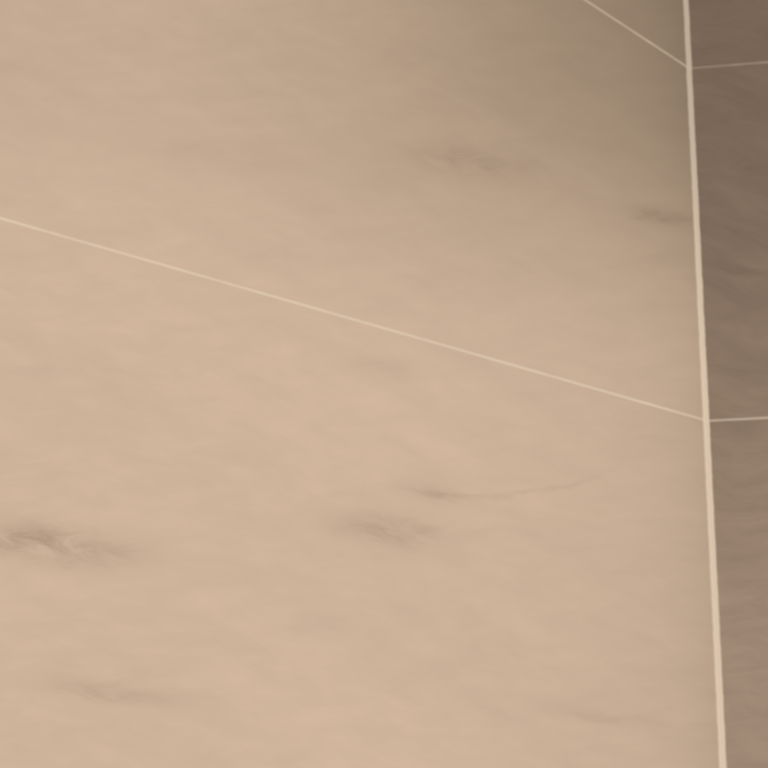
Reproduce this texture procedurally as a Shadertoy shader.

```glsl
// Beige stone wall tiles with pale grout lines meeting at a shaded corner.
#define STONE vec3(0.812, 0.706, 0.612)
#define GROUT vec3(0.87, 0.785, 0.69)
#define VEIN_TINT vec3(0.82, 0.805, 0.79)
#define STREAK_TILT 0.14
#define CLOUD_GAIN 0.013
#define GRAIN_GAIN 0.012
#define SEAM_WIDTH 0.0048
#define JOINT_WIDTH 0.0017

const int SMUDGES = 10;

// Centre and radii of the darker mineral patches
const vec4 patches[SMUDGES] = vec4[](
    vec4(0.07, 0.293, 0.10, 0.024), vec4(0.50, 0.308, 0.065, 0.020),
    vec4(0.56, 0.357, 0.040, 0.010), vec4(0.61, 0.790, 0.085, 0.022),
    vec4(0.865, 0.720, 0.04, 0.011), vec4(0.14, 0.098, 0.09, 0.012),
    vec4(0.27, 0.805, 0.16, 0.025), vec4(0.79, 0.067, 0.08, 0.007),
    vec4(0.96, 0.651, 0.035, 0.006), vec4(0.50, 0.520, 0.05, 0.013));
const float depths[SMUDGES] = float[](
    0.72, 0.52, 0.42, 0.36, 0.48, 0.34, 0.16, 0.22, 0.45, 0.20);

mat2 rotation(float a) {
    float c = cos(a), s = sin(a);
    return mat2(c, -s, s, c);
}

// Warped, rotated sine layers, roughly in -1..1
float layeredSines(vec2 p) {
    float sum = 0.0, amp = 0.5;
    for (int i = 0; i < 6; i++) {
        float k = float(i);
        p += 0.55 * sin(p.yx * 1.3 + vec2(1.7, 4.1) * k);
        sum += amp * sin(p.x + 1.7 * k) * cos(p.y - 0.8 * k);
        p = rotation(0.95) * p * 1.75 + 3.1;
        amp *= 0.68;
    }
    return sum;
}

vec2 hash2(vec2 p) {
    vec3 q = fract(vec3(p.xyx) * vec3(0.1031, 0.1030, 0.0973));
    q += dot(q, q.yzx + 33.33);
    return fract((q.xx + q.yz) * q.zy);
}

// Distance to the nearest scattered cell point
float cellular(vec2 p) {
    vec2 cell = floor(p), f = fract(p);
    float nearest = 2.0;
    for (int y = -1; y <= 1; y++)
        for (int x = -1; x <= 1; x++) {
            vec2 o = vec2(x, y);
            vec2 d = o + hash2(cell + o) - f;
            nearest = min(nearest, dot(d, d));
        }
    return sqrt(nearest);
}

float stroke(float dist, float halfWidth, float soft) {
    return 1.0 - smoothstep(halfWidth - soft, halfWidth + soft, abs(dist));
}

// Coverage of a joint running through "start" with a given slope
float joint(vec2 p, vec2 start, float slope, float halfWidth, float soft) {
    float dist = (p.y - start.y - slope * (p.x - start.x)) / sqrt(1.0 + slope * slope);
    return stroke(dist, halfWidth, soft);
}

float smudges(vec2 p, vec2 warp, float grain) {
    float sum = 0.0;
    for (int i = 0; i < SMUDGES; i++) {
        vec2 q = rotation(-STREAK_TILT) * (p - patches[i].xy);
        q = (q + warp) / patches[i].zw;
        sum += depths[i] * exp(-dot(q, q));
    }
    return sum * clamp(0.85 + 1.1 * grain, 0.15, 1.7);
}

void mainImage(out vec4 fragColor, in vec2 fragCoord) {
    vec2 uv = fragCoord / iResolution.xy;
    float soft = 0.0012 + 0.5 / iResolution.y;

    // Stone texture, stretched along the bedding
    vec2 bed = rotation(-STREAK_TILT) * uv;
    float cloud = layeredSines(bed * vec2(6.0, 14.0) + 2.0);
    float grain = layeredSines(bed * vec2(26.0, 75.0) + 7.0);
    float fleck = layeredSines(bed * vec2(55.0, 120.0) + 4.0);
    float mottle = cellular(bed * vec2(20.0, 48.0) + 0.8 * cloud) - 0.5;
    vec2 warp = vec2(0.014, 0.005) * cloud + vec2(0.010, 0.005) * grain;
    float stain = smudges(uv, warp, 0.5 * grain + 0.5 * fleck);

    // Corner seam splits the two walls, its edges barely uneven
    float side = uv.x - (0.893 + 0.0485 * (1.0 - uv.y)) + 0.0004 * fleck;
    float rightWall = smoothstep(-soft, soft, side);

    // Fine curved vein, broken along its length
    float curve = 0.353 + 1.2 * (uv.x - 0.63) * (uv.x - 0.63) + 0.005 * grain;
    float reach = smoothstep(0.51, 0.57, uv.x) * (1.0 - smoothstep(0.70, 0.84, uv.x));
    stain += (0.2 + 0.12 * fleck) * reach * stroke(uv.y - curve, 0.003, 0.004);

    // Light falls off upward and toward the corner
    float rise = smoothstep(0.45, 1.0, uv.y);
    float leftShade = 0.05 * smoothstep(0.55, 1.0, uv.y)
        + 0.19 * smoothstep(0.1, 0.95, uv.x) * rise
        + 0.03 * smoothstep(0.4, 0.9, uv.x)
        + 0.09 * exp(min(side, 0.0) / 0.06);
    float rightShade = mix(0.23, 0.42, smoothstep(0.0, 1.0, uv.y));
    float light = 1.0 - mix(leftShade, rightShade, rightWall);

    float relief = 1.0 + CLOUD_GAIN * cloud + GRAIN_GAIN * grain
        + 0.006 * fleck - 0.012 * mottle;
    relief += rightWall * 0.03 * grain;
    vec3 falloff = mix(vec3(1.0, 1.02, 1.12), vec3(1.0, 1.06, 1.10), rightWall);
    vec3 color = STONE * pow(vec3(light), falloff) * relief;
    color *= mix(vec3(1.0), VEIN_TINT, min(stain, 1.0));

    // Joints on each wall, then the seam over them
    float leftJoints = max(joint(uv, vec2(0.0, 0.716), -0.2865, JOINT_WIDTH, soft),
        0.8 * joint(uv, vec2(0.762, 1.0), -0.656, JOINT_WIDTH, soft));
    float rightJoints = max(joint(uv, vec2(0.92, 0.452), 0.05, JOINT_WIDTH, soft),
        0.45 * joint(uv, vec2(0.898, 0.911), 0.08, JOINT_WIDTH, soft));
    float joints = mix(leftJoints, rightJoints, rightWall) * (0.8 + 0.2 * grain);
    color = mix(color, GROUT * mix(1.0, light, 0.4), clamp(joints, 0.0, 1.0));
    float seam = stroke(side, mix(SEAM_WIDTH, 0.0036, uv.y), soft + 0.0006);
    color = mix(color, GROUT * mix(1.0, 0.88, rise), 0.92 * seam);

    fragColor = vec4(color, 1.0);
}
```
